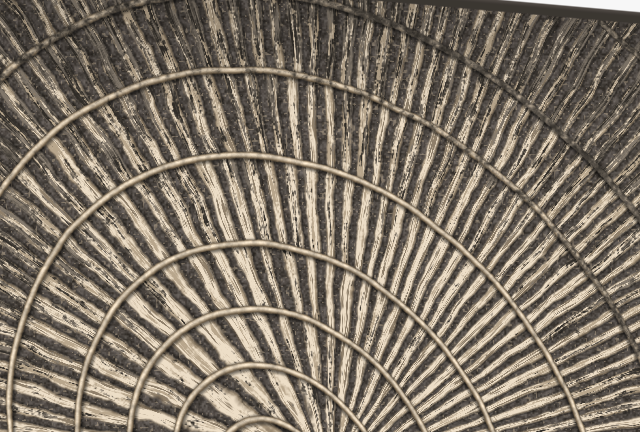
Give the GLSL for this pattern, as a Shadertoy shader.

```glsl
// Carved relief: worn gilded ribs fanning out across nested arched cords.

// Lengths are in canvas heights
const vec2 FAN_CENTER = vec2(0.765, -0.11);
const float ARCH_BASE = -0.12;      // height of the arch centers
const float ARCH_SKEW = 0.2;        // lean of the arches
const float ARCH_SQUASH = 0.882;    // width over height
const float CORD_WIDTH = 0.0072;
const float RIB_PITCH = 0.043;
const float RIB_HALF = 0.29;        // half width, as share of the pitch
const int ARCHES = 7;
const float ARCH_HEIGHT[ARCHES] = float[](1.14, 0.959, 0.761, 0.558, 0.405, 0.274, 0.149);

const vec3 CREAM = vec3(0.93, 0.87, 0.78);
const vec3 TAN = vec3(0.72, 0.65, 0.55);
const vec3 BRONZE = vec3(0.40, 0.34, 0.26);
const vec3 STONE = vec3(0.52, 0.48, 0.43);
const vec3 SLATE = vec3(0.40, 0.37, 0.35);
const vec3 SOOT = vec3(0.19, 0.175, 0.155);
const vec3 WALL = vec3(0.97);

float hash(vec2 p) {
    vec3 q = fract(p.xyx * 0.1031);
    q += dot(q, q.yzx + 33.33);
    return fract((q.x + q.y) * q.z);
}

float noise(vec2 p) {
    vec2 i = floor(p), f = fract(p);
    f = f * f * (3.0 - 2.0 * f);
    return mix(mix(hash(i), hash(i + vec2(1, 0)), f.x),
               mix(hash(i + vec2(0, 1)), hash(i + vec2(1, 1)), f.x), f.y);
}

float fbm(vec2 p) {
    return 0.55 * noise(p) + 0.3 * noise(p * 2.1 + 7.3) + 0.15 * noise(p * 4.3 + 19.1);
}

// Signed distance to a leaning half ellipse, negative inside
float archDistance(vec2 p, float height) {
    vec2 d = p - vec2(0.615 + 0.125 * height, ARCH_BASE);
    d.x = (d.x + ARCH_SKEW * d.y) / ARCH_SQUASH;
    return (length(d) - height) * 0.93;
}

float segmentDistance(vec2 p, vec2 a, vec2 b) {
    vec2 ab = b - a;
    return length(p - a - ab * clamp(dot(p - a, ab) / dot(ab, ab), 0.0, 1.0));
}

// Grainy ground with gilded ribs; band is the mean radius of the zone
vec3 ribs(vec2 p, float band, float wear, float px) {
    vec2 d = p - FAN_CENTER;
    float r = length(d);
    float angle = atan(d.x, d.y);
    float perRadian = band / RIB_PITCH;
    float wobble = 0.24 * (noise(vec2(r * 14.0, angle * 12.0 + 40.0)) - 0.5);
    float s = angle * perRadian + wobble;
    float id = floor(s + 0.5);
    float x = s - id;
    float aa = 0.8 * px * perRadian / r + 0.04;
    vec2 seed = vec2(id * 17.0 + 700.0, band * 90.0);

    float grain = noise(p * 230.0);
    vec3 ground = mix(SOOT, SLATE, 0.1 + 0.95 * fbm(p * 80.0)) + 0.15 * (grain - 0.5);

    // Rib body, with ragged edges
    float ragged = 0.16 * (fbm(vec2(r * 50.0, id * 5.0 + sign(x) * 2.0 + 300.0)) - 0.5);
    float width = RIB_HALF + 0.12 * (hash(seed) - 0.5) + ragged;
    float body = 1.0 - smoothstep(width - aa, width + aa, abs(x));
    ground *= 1.0 - 0.3 * smoothstep(0.14, 0.0, abs(x - width - 0.04));

    // Lengthwise streaks, and gilding rubbed thin
    float streak = fbm(vec2(x * 9.0 + id * 13.0 + 700.0, r * 16.0));
    float flake = fbm(vec2(x * 8.0 + id * 7.0 + 500.0, r * 24.0)) + 0.22 * (hash(seed + 3.0) - 0.5);
    float leaf = smoothstep(-0.13, 0.13, flake - 0.2 - 0.37 * wear + 0.25 * (grain - 0.5));
    float shine = streak + 0.15 * (grain - 0.5) + 0.12 * (hash(seed + 9.0) - 0.5);
    vec3 gilt = mix(TAN, CREAM, smoothstep(0.3, 0.56, shine + 0.08 - 0.2 * wear));
    gilt = mix(gilt, BRONZE, 0.7 * smoothstep(0.58, 0.74, streak));
    gilt = mix(gilt, BRONZE, 0.6 * smoothstep(width - 0.13, width, abs(x + 0.03)));
    vec3 bare = mix(SOOT, STONE, smoothstep(0.2, 0.75, shine));
    vec3 col = mix(ground, mix(bare, gilt, leaf), body);

    // Loose gold specks in the grooves
    float speck = smoothstep(0.72, 0.95, noise(p * 190.0 + 31.0));
    return mix(col, TAN, speck * 0.5 * (1.0 - body));
}

// Rounded cord laid over the ribs
vec3 cord(vec3 col, vec2 p, float d, float width, float wear, float px) {
    col *= 1.0 - 0.5 * smoothstep(width * 2.2, width * 0.7, abs(d + width * 0.35));
    float h = d / width;
    float grit = fbm(p * 85.0);
    vec3 gold = mix(BRONZE, TAN, smoothstep(-1.0, -0.1, h));
    gold = mix(gold, CREAM, exp(-6.0 * (h - 0.2) * (h - 0.2)) * (0.85 - 0.5 * wear));
    gold = mix(gold, BRONZE, smoothstep(0.5, 1.0, h) * 0.7);
    gold = mix(gold, mix(SOOT, STONE, grit), smoothstep(-0.1, 0.4, wear * 0.7 - grit * 0.6));
    float edge = width * (0.8 + 0.4 * grit);
    return mix(col, gold * (0.75 + 0.45 * grit), 1.0 - smoothstep(edge - px, edge + px, abs(d)));
}

void mainImage(out vec4 fragColor, in vec2 fragCoord) {
    float px = 1.0 / iResolution.y;
    vec2 p = fragCoord * px;
    vec2 q = p + 0.005 * (vec2(noise(p * 13.0), noise(p * 13.0 + 50.0)) - 0.5);

    // Find the zone and the nearest cord
    float band = 1.24, nearest = 9.0, cordHeight = 1.0;
    for (int i = 0; i < ARCHES; i++) {
        float height = ARCH_HEIGHT[i];
        float d = archDistance(q, height);
        if (d < 0.0) band = max(height - 0.09, 0.09);
        if (abs(d) < abs(nearest)) { nearest = d; cordHeight = height; }
    }

    float wear = smoothstep(0.45, 1.2, length(p - FAN_CENTER) + 0.16 * (noise(p * 6.0) - 0.5));
    vec3 col = ribs(p, band, wear, px);
    float cordWear = smoothstep(0.7, 1.25, cordHeight + 0.15 * (p.x - 0.7));
    col = cord(col, p, nearest, CORD_WIDTH, cordWear, px);
    col = cord(col, p, segmentDistance(q, vec2(1.39, 0.95), vec2(1.5, 0.85)), 0.006, 0.8, px);
    col *= 1.0 - 0.15 * smoothstep(0.7, 1.0, p.y);

    // Dark frame edge and the pale wall behind it
    float rim = p.y - 1.0 + 0.088 * (p.x - 1.16);
    vec3 frame = mix(SOOT, SLATE, 0.2 + 0.4 * smoothstep(-0.012, 0.0, rim));
    col = mix(col, frame, smoothstep(-px, px, rim + 0.027));
    col = mix(col, WALL, smoothstep(-px, px, rim));
    fragColor = vec4(clamp(col, 0.0, 1.0), 1.0);
}
```
